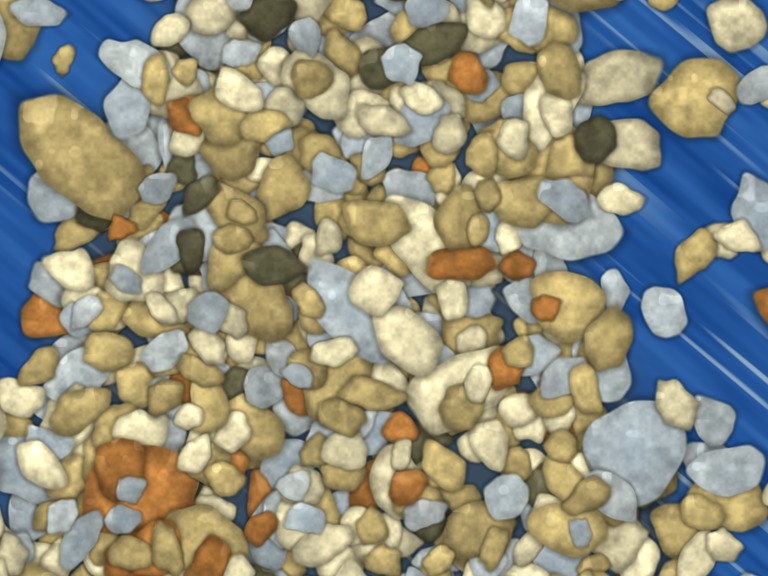
Write a Shadertoy shader that draws this texture.

```glsl
// Loose sand under a lens: rounded, faceted mineral grains heaped on a
// scratched blue plate. Jittered grids of several grain sizes are painted
// over one another, each grain with its own facets, tint, shade and shadow.

const float TAU = 6.28318;
const float EDGE_SOFTNESS = 0.0035;
const int LAYERS = 7;
const int FACETS = 7;

const vec3 CREAM = vec3(0.91, 0.87, 0.70);
const vec3 TAN = vec3(0.75, 0.67, 0.44);
const vec3 QUARTZ = vec3(0.75, 0.77, 0.74);
const vec3 RUST = vec3(0.70, 0.47, 0.24);
const vec3 OLIVE = vec3(0.38, 0.37, 0.27);
const vec3 GAP = vec3(0.27, 0.26, 0.20);

vec4 hash4(vec2 p) {
    vec4 q = fract(p.xyxy * vec4(0.1031, 0.1030, 0.0973, 0.1099));
    q += dot(q, q.wzxy + 33.33);
    return fract((q.xxyz + q.yzzw) * q.zywx);
}

float noise(vec2 p) {
    vec2 i = floor(p), f = fract(p);
    f = f * f * (3.0 - 2.0 * f);
    float low = mix(hash4(i).x, hash4(i + vec2(1, 0)).x, f.x);
    float high = mix(hash4(i + vec2(0, 1)).x, hash4(i + vec2(1, 1)).x, f.x);
    return mix(low, high, f.y);
}

float fbm(vec2 p) {
    return 0.5 * noise(p) + 0.3 * noise(p * 2.1 + 7.3) + 0.2 * noise(p * 4.3 + 19.1);
}

vec2 rotate(vec2 p, float angle) {
    float c = cos(angle), s = sin(angle);
    return vec2(c * p.x + s * p.y, c * p.y - s * p.x);
}

// How thickly the sand lies: a heap that widens towards the bottom
float heapDensity(vec2 p) {
    float halfWidth = mix(0.58, 0.33, smoothstep(0.0, 0.9, p.y));
    float offset = abs(p.x - 0.60) + 0.16 * (noise(p * 4.0) - 0.5);
    return 1.0 - smoothstep(halfWidth - 0.08, halfWidth + 0.12, offset);
}

// Blue plate with fine diagonal scratches
vec3 plate(vec2 p) {
    vec2 s = rotate(p, -0.70);
    vec3 col = mix(vec3(0.07, 0.24, 0.51), vec3(0.22, 0.43, 0.70),
                   0.6 * noise(s * vec2(2.0, 28.0)) + 0.4 * noise(s * vec2(9.0, 90.0)));
    float lines = smoothstep(0.70, 0.95, noise(s * vec2(2.5, 85.0) + 5.0));
    float patches = smoothstep(0.35, 0.7, noise(s * vec2(3.0, 9.0) + 31.0));
    return mix(col, vec3(0.66, 0.74, 0.79), 0.8 * lines * patches);
}

// Rounded polygon as a norm: 1 on the outline, 0 at the centre
float grainNorm(vec2 p, vec2 id, float sharpness) {
    float sum = 0.0;
    for (int k = 0; k < FACETS; k++) {
        vec4 h = hash4(id + float(k) * 17.0);
        float angle = TAU * (float(k) + 0.7 * h.x) / float(FACETS);
        float reach = mix(0.74, 1.08, h.y);
        float push = max(dot(p, vec2(cos(angle), sin(angle))) / reach, 0.0);
        sum += pow(push + 1e-4, sharpness);
    }
    return pow(sum, 1.0 / sharpness);
}

vec3 grainTint(float pick) {
    return pick < 0.32 ? CREAM : pick < 0.66 ? TAN : pick < 0.90 ? QUARTZ
         : pick < 0.955 ? RUST : OLIVE;
}

// Paint one grain and its soft shadow over the colour below
vec3 paintGrain(vec3 below, vec2 p, vec2 id, float radius) {
    vec4 look = hash4(id + 71.0);
    vec4 form = hash4(id + 113.0);
    float stretch = mix(1.0, 1.32, form.x);
    vec2 axes = radius * vec2(stretch, 1.0 / stretch);
    vec2 bumps = 0.16 * (vec2(noise(p / radius * 2.2 + id), noise(p / radius * 2.2 + id + 43.0)) - 0.5);
    vec2 q = rotate(p, form.y * TAU) / axes + bumps;
    if (dot(q, q) > 3.5) return below;
    float sharpness = mix(5.0, 13.0, form.z);
    float d = grainNorm(q, id, sharpness);

    vec3 col = below * mix(vec3(0.60, 0.59, 0.57), vec3(1.0), smoothstep(0.88, 1.25, d));
    float clear = step(0.66, look.x) * step(look.x, 0.90);
    float mottle = fbm(p * 42.0 + id * 3.7);
    float light = dot(p / radius, vec2(-0.25, 0.55));
    vec3 body = grainTint(look.x) * mix(0.86, 1.09, look.y);
    body *= 0.74 + 0.50 * mottle + 0.12 * light;
    body *= 1.0 - mix(0.30, 0.12, clear) * smoothstep(0.60, 1.05, d);
    body = mix(body, vec3(0.42, 0.54, 0.68), clear * (0.08 + 0.30 * look.z * (1.0 - 0.6 * d)));
    float glint = smoothstep(0.66, 0.82, noise(p * 48.0 + id * 5.1)) * smoothstep(-0.3, 0.6, light);
    body += 0.16 * glint * mix(vec3(0.9, 0.85, 0.7), vec3(1.0), clear);

    float soft = EDGE_SOFTNESS / radius;
    return mix(col, body, 1.0 - smoothstep(1.0 - soft, 1.0 + soft, d));
}

// Scatter one size of grain over a jittered grid
vec3 paintLayer(vec3 col, vec2 p, float cell, float chanceBare, float chanceHeap, float seed) {
    vec2 home = floor(p / cell);
    for (int j = -1; j <= 1; j++)
    for (int i = -1; i <= 1; i++) {
        vec2 id = home + vec2(i, j) + seed * 57.0 + 200.0;
        vec4 h = hash4(id);
        vec2 centre = (home + vec2(i, j) + 0.5 + 0.7 * (h.xy - 0.5)) * cell;
        if (h.z > mix(chanceBare, chanceHeap, heapDensity(centre))) continue;
        col = paintGrain(col, p - centre, id, cell * mix(0.40, 0.66, h.w));
    }
    return col;
}

void mainImage(out vec4 fragColor, in vec2 fragCoord) {
    vec2 p = fragCoord / iResolution.y;
    vec3 col = mix(plate(p), GAP, 0.6 * heapDensity(p));

    // Cell size, chance on the bare plate, chance in the heap
    vec3 layers[LAYERS] = vec3[LAYERS](
        vec3(0.080, 0.10, 0.95), vec3(0.100, 0.14, 0.80), vec3(0.072, 0.10, 0.70),
        vec3(0.190, 0.30, 0.14), vec3(0.130, 0.20, 0.28), vec3(0.085, 0.10, 0.42),
        vec3(0.062, 0.05, 0.22));
    for (int n = 0; n < LAYERS; n++)
        col = paintLayer(col, p, layers[n].x, layers[n].y, layers[n].z, float(n + 1));

    fragColor = vec4(clamp(col, 0.0, 1.0), 1.0);
}
```
